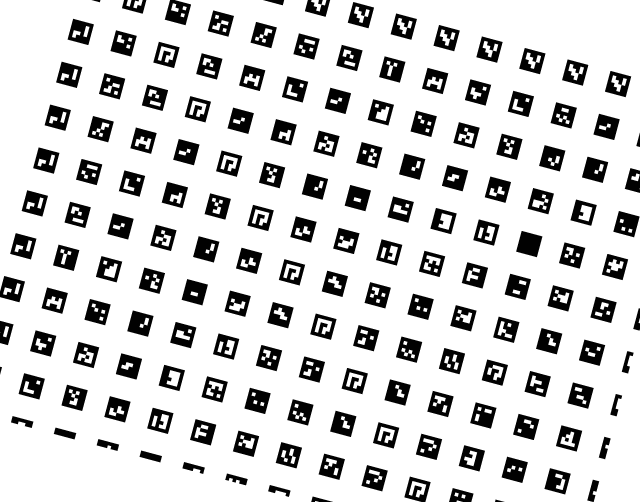
This pattern is drawn by a Shadertoy shader. Its source:

```glsl
// A tilted sheet of square black markers, each holding a 4x4 grid of white bits.
// The sheet is a multiplication table: a marker's bits are hashed from the product
// of its row and column; the first row, first column and diagonal have fixed codes.

const vec3  PAPER = vec3(1.0);
const vec3  INK = vec3(0.005);
const float TILT = 0.2618;                     // radians, clockwise
const float PITCH = 0.0884;                    // marker spacing, in canvas heights
const vec2  SHEET_ORIGIN = vec2(0.2066, -0.1071); // centre of marker (0, 0), from top left
const vec2  SHEET_END = vec2(13.906, 10.906);  // trimmed edges, in pitches
const float MARKER_SIZE = 0.485;               // side, in pitches
const float CELLS = 6.0;                       // 4 bits plus a border on each side
const uint  ROW_CODE = 0x9D62u;
const uint  COLUMN_CODE = 0x11D8u;
const uint  DIAGONAL_CODE = 0xF9BAu;
const uint  SEED = 17u;
const int   SAMPLES = 4;                       // per pixel side, for smooth edges

uint hashInt(uint n) {
    n = (n ^ 61u) ^ (n >> 16);
    n *= 9u;
    n ^= n >> 4;
    n *= 0x27D4EB2Du;
    return n ^ (n >> 15);
}

// Sixteen bits, about three in eight of them set
uint markerCode(ivec2 id) {
    if (id.x == id.y) return DIAGONAL_CODE;
    if (id.y == 0) return ROW_CODE;
    if (id.x == 0) return COLUMN_CODE;
    uint h = hashInt(uint(id.x * id.y) + SEED);
    return h & ((h >> 16) | hashInt(h));
}

// 1 on ink, 0 on paper; p is in canvas heights from the top left
float inkAt(vec2 p) {
    float c = cos(TILT), s = sin(TILT);
    vec2 d = p - SHEET_ORIGIN;
    vec2 grid = vec2(dot(d, vec2(c, s)), dot(d, vec2(-s, c))) / PITCH;
    vec2 id = floor(grid + 0.5);
    if (any(lessThan(id, vec2(0.0))) || any(greaterThan(grid, SHEET_END))) return 0.0;

    // Cell inside the marker
    vec2 cell = floor(((grid - id) / MARKER_SIZE + 0.5) * CELLS);
    if (any(lessThan(cell, vec2(0.0))) || any(greaterThanEqual(cell, vec2(CELLS)))) return 0.0;

    // Solid border around the bits
    ivec2 bitCell = ivec2(cell) - 1;
    if (any(lessThan(bitCell, ivec2(0))) || any(greaterThan(bitCell, ivec2(3)))) return 1.0;

    int bitIndex = 15 - (bitCell.y * 4 + bitCell.x);
    return 1.0 - float((markerCode(ivec2(id)) >> bitIndex) & 1u);
}

void mainImage(out vec4 fragColor, in vec2 fragCoord) {
    // Average a grid of samples over the pixel
    float ink = 0.0;
    for (int j = 0; j < SAMPLES; j++) {
        for (int i = 0; i < SAMPLES; i++) {
            vec2 offset = (vec2(i, j) + 0.5) / float(SAMPLES) - 0.5;
            vec2 q = fragCoord + offset;
            ink += inkAt(vec2(q.x, iResolution.y - q.y) / iResolution.y);
        }
    }
    ink /= float(SAMPLES * SAMPLES);
    fragColor = vec4(mix(PAPER, INK, ink), 1.0);
}
```
